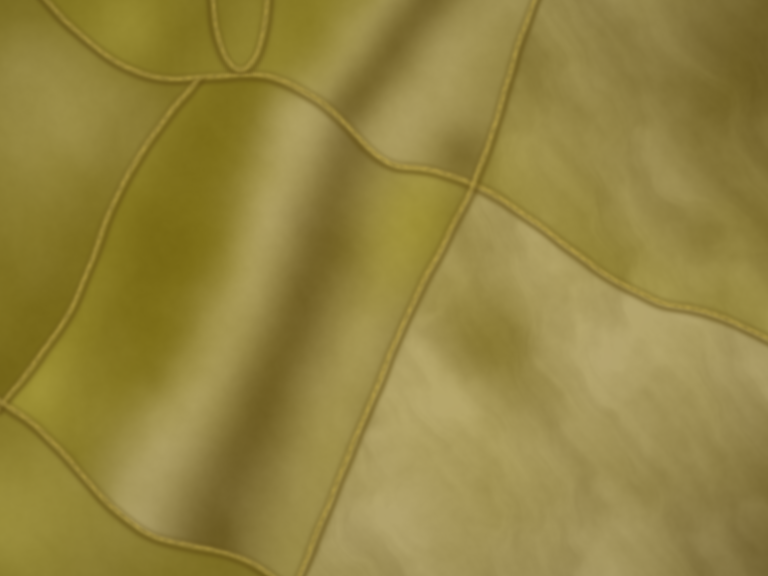
Give the GLSL for this texture, as a Shadertoy shader.

```glsl
const vec3 OLIVE_DARK  = vec3(0.44, 0.38, 0.06);
const vec3 OLIVE_LIGHT = vec3(0.66, 0.61, 0.23);
const vec3 TAN_DARK    = vec3(0.43, 0.36, 0.17);
const vec3 TAN_LIGHT   = vec3(0.69, 0.63, 0.42);
const vec3 CORD_GOLD   = vec3(0.66, 0.57, 0.25);
const vec3 CORD_SHADOW = vec3(0.38, 0.30, 0.07);
const float CORD_WIDTH = 0.0048;
const float CORD_SHADE = 0.50;
const float PANEL_EDGE = 0.006;
const float CONTRAST   = 1.38;
const float CLOUDINESS = 0.24;
const float WRINKLES   = 0.20;
const float GRAIN      = 0.035;
const float PI = 3.14159265;

vec2 hashGradient(vec2 cell) {
    vec3 q = fract(cell.xyx * vec3(0.1031, 0.1030, 0.0973));
    q += dot(q, q.yzx + 33.33);
    float a = 2.0 * PI * fract((q.x + q.y) * q.z);
    return vec2(cos(a), sin(a));
}

float gradientNoise(vec2 p) {
    vec2 i = floor(p), f = fract(p);
    vec2 u = f * f * f * (f * (f * 6.0 - 15.0) + 10.0);
    vec2 e = vec2(0.0, 1.0);
    float low  = mix(dot(hashGradient(i), f), dot(hashGradient(i + e.yx), f - e.yx), u.x);
    float high = mix(dot(hashGradient(i + e), f - e), dot(hashGradient(i + 1.0), f - 1.0), u.x);
    return mix(low, high, u.y);
}

float fbm(vec2 p) {
    float sum = 0.0, amp = 1.0;
    for (int i = 0; i < 4; i++) {
        sum += amp * gradientNoise(p);
        p = mat2(1.6, 1.2, -1.2, 1.6) * p + 7.3;
        amp *= 0.5;
    }
    return sum;
}

float bump(float x, float centre, float width) {
    float t = (x - centre) / width;
    return exp(-t * t);
}

float spot(vec2 p, vec2 centre, float radius) {
    return bump(length(p - centre), 0.0, radius);
}

// Seam curves: across and lower give y of x, main and left give x of y
float acrossSeam(float x) {
    float wave = -0.052 * sin(11.0 * (x - 0.08)) * (1.0 - smoothstep(0.60, 0.72, x));
    wave += 0.027 * sin(10.8 * (x - 0.68)) * smoothstep(0.64, 0.76, x) * (1.0 - smoothstep(1.14, 1.3, x));
    return 1.0 - 0.469 * (x - 0.08) + wave;
}

float mainSeam(float y) {
    return 0.521 + 0.408 * y + 0.024 * sin(PI * smoothstep(0.4, 1.0, y));
}

float leftSeam(float y) {
    return 0.009 + 0.595 * (y - 0.305) + 0.02 * sin(11.6 * (y - 0.305));
}

float lowerSeam(float x) {
    return 0.302 - 0.642 * x - 0.065 * sin(PI * smoothstep(0.03, 0.45, x));
}

// Turns an implicit curve into a distance in canvas heights
float toDistance(float f) {
    return f / (iResolution.y * length(vec2(dFdx(f), dFdy(f))) + 1e-4);
}

float side(float d) {
    return smoothstep(-PANEL_EDGE, PANEL_EDGE, d);
}

void mainImage(out vec4 fragColor, in vec2 fragCoord) {
    vec2 p = fragCoord / iResolution.y;
    float leftX = leftSeam(p.y), mainX = mainSeam(p.y);
    float across = toDistance(p.y - acrossSeam(p.x));
    float mainD  = toDistance(p.x - mainX);
    float left   = toDistance(p.x - leftX);
    float lower  = toDistance(p.y - lowerSeam(p.x));
    float loopD  = toDistance(length((p - vec2(0.417, 1.02)) / vec2(0.048, 0.142)) - 1.0);

    float cloud = fbm(p * 3.2 + 4.0);
    vec2 along = vec2(0.5, -0.866);
    vec2 creaseUv = vec2(dot(p, vec2(0.866, 0.5)), dot(p, along));
    float crease = fbm(creaseUv * vec2(11.0, 3.0) + 0.8 * cloud);

    // Each panel tone holds light in x and chalky sheen in y
    float fold = (p.x - leftX) / (mainX - leftX) + 0.17 * (p.y - 0.5) + 0.03 * cloud;
    float amber = spot(p, vec2(0.72, 0.62), 0.13);
    float glint = spot(p, vec2(0.08, 0.30), 0.12);
    vec2 centre = vec2(0.27 + 0.20 * bump(fold, 0.02, 0.10) + 0.30 * glint + 0.54 * bump(fold, 0.47, 0.12)
        - 0.15 * bump(fold, 0.66, 0.08) + 0.44 * bump(fold, 0.88, 0.15),
        0.82 * smoothstep(0.25, 0.50, fold) - 0.45 * amber - 0.15 * bump(fold, 0.9, 0.12));

    float glow = spot(p, vec2(0.09, 0.80), 0.18);
    vec2 leftTone = vec2(0.36 + 0.38 * glow - 0.10 * bump(left, -0.03, 0.06), 0.12 + 0.45 * glow);

    float ridge = p.x - 0.7 * (p.y - 0.9) + 0.02 * cloud;
    vec2 top = vec2(0.54 + 0.22 * bump(ridge, 0.585, 0.05) - 0.34 * bump(ridge, 0.675, 0.05)
        + 0.20 * bump(ridge, 0.80, 0.10) - 0.15 * bump(ridge, 0.30, 0.08)
        + 0.20 * spot(p, vec2(0.22, 0.96), 0.08) - 0.28 * spot(p, vec2(0.80, 0.73), 0.05),
        0.12 + 0.60 * smoothstep(0.48, 0.62, ridge));

    vec2 upperRight = vec2(0.58 - 0.36 * spot(p, vec2(1.33, 0.90), 0.20),
        0.72 - 0.30 * bump(across, 0.0, 0.12));

    // A brown stain that trails off along the creases
    vec2 q = p - vec2(0.85, 0.41);
    float stain = bump(length(vec2(dot(q, vec2(0.7)), 0.6 * dot(q, vec2(0.7, -0.7)))), 0.0, 0.07);
    vec2 lowerRight = vec2(0.78 - 0.30 * stain - 0.45 * spot(p, vec2(1.36, 0.04), 0.22),
        0.86 - 0.30 * stain);

    vec2 bottom = vec2(0.42 + 0.32 * spot(p, vec2(0.02, 0.10), 0.15), 0.12 + 0.5 * p.x);

    // Join the panels, then add cloth variation
    float right = side(mainD), above = side(across);
    vec2 tone = mix(leftTone, centre, side(left));
    tone = mix(bottom, tone, side(lower));
    tone = mix(mix(tone, lowerRight, right), mix(top, upperRight, right), above);
    tone.x += CLOUDINESS * cloud * mix(0.5, 1.0, right) + WRINKLES * crease * mix(0.25, 1.0, right);
    tone.x = 0.54 + CONTRAST * (tone.x - 0.54) + GRAIN * fbm(p * 55.0);
    tone.y += 0.22 * cloud;
    tone = clamp(tone, vec2(-0.05, 0.0), vec2(1.05, 1.0));
    vec3 color = mix(mix(OLIVE_DARK, OLIVE_LIGHT, tone.x), mix(TAN_DARK, TAN_LIGHT, tone.x), tone.y);

    // Raised cords, lit on one flank and softly shaded on the other
    float seams[5] = float[5](-across, mainD, left, -lower, loopD);
    float shown[5] = float[5](1.0, 1.0, (1.0 - above) * side(lower + 0.02), 1.0 - right, above);
    for (int i = 0; i < 5; i++) {
        float d = seams[i] + 0.003 * gradientNoise(p * 14.0 + float(i));
        float shadow = bump(d, 0.007, 0.006) + 0.4 * bump(d, -0.007, 0.005);
        color = mix(color, CORD_SHADOW, CORD_SHADE * shown[i] * shadow);
        vec3 cord = mix(color, CORD_GOLD, 0.7) * (0.98 + 0.10 * gradientNoise(p * 90.0));
        color = mix(color, cord, shown[i] * bump(d, -0.001, CORD_WIDTH));
    }

    // Gentle falloff toward the corners
    vec2 offset = fragCoord / iResolution.xy - 0.5;
    color *= 1.03 - 0.22 * dot(offset, offset);
    fragColor = vec4(color, 1.0);
}
```
